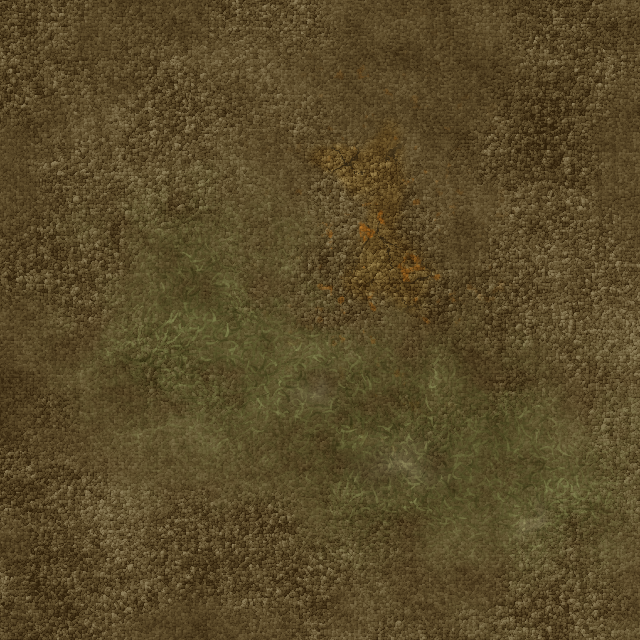
Write a Shadertoy shader that draws this texture.

```glsl
// Gritty brown earth with pebbles, a diagonal band of grass and a cracked stony patch.

const vec3 SOIL_DARK   = vec3(0.19, 0.13, 0.045);
const vec3 SOIL_MID    = vec3(0.372, 0.304, 0.172);
const vec3 SOIL_PALE   = vec3(0.55, 0.49, 0.35);
const vec3 GRASS_DARK  = vec3(0.19, 0.18, 0.06);
const vec3 GRASS_MID   = vec3(0.36, 0.35, 0.18);
const vec3 GRASS_PALE  = vec3(0.55, 0.57, 0.35);
const vec3 STRAW       = vec3(0.57, 0.52, 0.38);
const vec3 STONE_TINT  = vec3(1.08, 1.02, 0.84);
const vec3 RUST        = vec3(0.58, 0.35, 0.09);
const vec3 CRACK       = vec3(0.15, 0.11, 0.05);
const vec2 LIGHT_DIR   = vec2(-0.6, 0.8);
const float PEBBLES    = 88.0;   // cells across the canvas
const float GRIT       = 190.0;
const float BLADES     = 50.0;
const float CRACKS     = 21.0;
const float GRASS_WIDTH = 0.17;

float hash(vec2 p) {
    return fract(sin(dot(p, vec2(127.1, 311.7))) * 43758.5453);
}

vec2 hash2(vec2 p) {
    return vec2(hash(p), hash(p + 57.3));
}

float noise(vec2 p) {
    vec2 i = floor(p), f = fract(p);
    f = f * f * (3.0 - 2.0 * f);
    return mix(mix(hash(i), hash(i + vec2(1, 0)), f.x),
               mix(hash(i + vec2(0, 1)), hash(i + vec2(1, 1)), f.x), f.y);
}

float fbm(vec2 p) {
    float sum = 0.0, amp = 0.5;
    for (int i = 0; i < 5; i++) {
        sum += amp * noise(p);
        p = mat2(1.6, 1.2, -1.2, 1.6) * p + 7.1;
        amp *= 0.5;
    }
    return sum / 0.97;
}

// Voronoi cells: x = gap to the border, y = lit slope, z = cell value
vec3 cells(vec2 p) {
    vec2 base = floor(p), nearest = vec2(0);
    float first = 8.0, second = 8.0, value = 0.0;
    for (int y = -1; y <= 1; y++)
    for (int x = -1; x <= 1; x++) {
        vec2 cell = base + vec2(x, y);
        vec2 offset = p - cell - 0.1 - 0.8 * hash2(cell);
        float d = length(offset);
        if (d < first) {
            second = first;
            first = d;
            nearest = offset;
            value = hash(cell + 19.7);
        } else second = min(second, d);
    }
    return vec3(second - first, dot(nearest, LIGHT_DIR), value);
}

// Scattered tapered blades: x = shade, y = coverage
vec2 blades(vec2 p, float pixel) {
    vec2 result = vec2(0.3, 0.0);
    for (int layer = 0; layer < 4; layer++) {
        vec2 q = p + float(layer) * vec2(13.37, 7.61), base = floor(q);
        for (int y = -1; y <= 1; y++)
        for (int x = -1; x <= 1; x++) {
            vec2 cell = base + vec2(x, y);
            vec2 d = q - cell - hash2(cell);
            float angle = 6.283 * hash(cell + 3.3);
            vec2 dir = vec2(cos(angle), sin(angle));
            float halfLen = mix(0.3, 0.7, hash(cell + 8.8));
            float along = dot(d, dir) / halfLen;
            float bend = 0.14 * along * along;
            float across = abs(dot(d, vec2(-dir.y, dir.x)) - bend);
            float width = 0.085 * (1.0 - 0.5 * along);
            float cover = smoothstep(pixel, -pixel, across - width)
                        * smoothstep(1.0, 0.85, abs(along));
            result = mix(result, vec2(hash(cell + 5.9), 1.0), cover * 0.85);
        }
    }
    return result;
}

float segment(vec2 p, vec2 a, vec2 b) {
    vec2 d = b - a;
    return length(p - a - d * clamp(dot(p - a, d) / dot(d, d), 0.0, 1.0));
}

float blob(vec2 p, vec2 centre, vec2 radius) {
    vec2 d = (p - centre) / radius;
    return exp(-dot(d, d));
}

vec3 ramp(vec3 dark, vec3 mid, vec3 pale, float t) {
    t = clamp(t, 0.0, 1.0);
    return t < 0.5 ? mix(dark, mid, 2.0 * t) : mix(mid, pale, 2.0 * t - 1.0);
}

void mainImage(out vec4 fragColor, in vec2 fragCoord) {
    vec2 uv = fragCoord / iResolution.xy;
    float pixel = 1.0 / iResolution.y;
    vec2 warp = vec2(fbm(uv * 9.0), fbm(uv * 9.0 + 31.0)) - 0.5;
    vec2 w = uv + 0.16 * warp;
    float broad = fbm(uv * 5.0 + 4.0) - 0.5;
    float clump = fbm(uv * 22.0 + 11.0) - 0.5;
    float grain = noise(uv * 380.0) - 0.5;

    // Soil: grit everywhere, larger pebbles fading out on smooth earth
    vec3 grit = cells(uv * GRIT + 2.0 * warp);
    vec3 pebble = cells(uv * PEBBLES + 3.0 * warp);
    float rough = smoothstep(-0.16, 0.12, fbm(uv * 7.0 + 20.0) - 0.5);
    float isPebble = smoothstep(0.5, 0.6, pebble.z) * smoothstep(0.04, 0.2, pebble.x);
    float tone = 0.48 + 0.38 * broad + 0.35 * clump + 0.3 * grain;
    tone += mix(0.5, 1.0, rough) * (0.42 * (grit.z - 0.5) + 0.28 * grit.y
          - 0.22 * smoothstep(0.25, 0.0, grit.x));
    tone += rough * (isPebble * (0.12 + 0.5 * pebble.y)
          - 0.12 * smoothstep(0.15, 0.0, pebble.x));
    tone -= 0.2 * blob(w, vec2(0.7, 0.55), vec2(0.09, 0.13));
    vec3 color = ramp(SOIL_DARK, SOIL_MID, SOIL_PALE, tone);

    // Grass: dense along a diagonal band, thin around it
    float band = segment(w, vec2(0.31, 0.49), vec2(0.5, 0.36));
    band = min(band, segment(w, vec2(0.5, 0.36), vec2(0.82, 0.25)));
    float grass = exp(-pow(band / GRASS_WIDTH, 2.0));
    grass = max(grass, 0.5 * blob(w, vec2(0.24, 0.61), vec2(0.1)));
    float cover = grass * smoothstep(-0.3, 0.12, clump + 0.25 * (grass - 0.5));
    vec2 blade = blades(uv * BLADES + warp, BLADES * pixel * 0.7);
    float leaf = 0.44 + 0.7 * (blade.x - 0.5) * blade.y + 0.3 * (tone - 0.5)
               + 0.6 * clump - 0.12 * (1.0 - blade.y);
    vec3 turf = ramp(GRASS_DARK, GRASS_MID, GRASS_PALE, leaf);
    color = mix(color, turf, cover * mix(0.5, 0.95, blade.y));

    // Dry straw inside the grass
    float dry = blob(w, vec2(0.63, 0.3), vec2(0.06, 0.03))
              + blob(w, vec2(0.46, 0.38), vec2(0.025, 0.035))
              + blob(w, vec2(0.81, 0.18), vec2(0.015, 0.03));
    color = mix(color, STRAW * (0.65 + 0.6 * leaf), 0.5 * min(dry, 1.0));

    // Cracked stone with rusty flecks
    float stony = blob(w, vec2(0.62, 0.63), vec2(0.06, 0.12))
                + blob(w, vec2(0.53, 0.78), vec2(0.09, 0.05));
    stony = smoothstep(0.25, 0.7, stony);
    float gap = cells(uv * CRACKS + 2.5 * warp + 0.15 * grain).x;
    float line = smoothstep(0.09, 0.02, gap) * smoothstep(-0.12, 0.08, clump + 0.03);
    color = mix(color, color * STONE_TINT, stony);
    color = mix(color, CRACK, 0.75 * line * stony);
    float rust = smoothstep(0.66, 0.8, fbm(uv * 60.0 + 5.0))
               * blob(w, vec2(0.6, 0.64), vec2(0.13, 0.2));
    color = mix(color, RUST * (0.6 + 0.8 * tone), 0.8 * rust);

    fragColor = vec4(color, 1.0);
}
```
